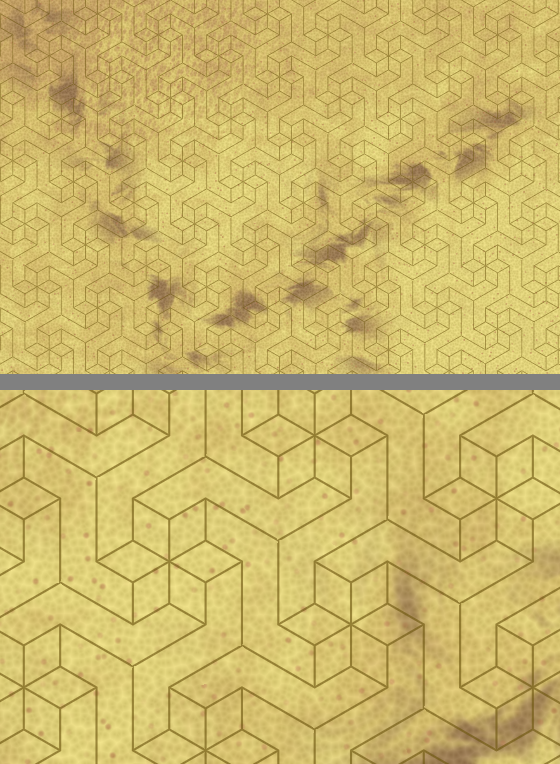
Top, the full canvas; bottom, a detail of the centre.
Reproduce this pattern procedurally as a Shadertoy shader.

```glsl
// Thin brown linework of six-rhombus stars joined by three-way arms, laid over
// stained yellow paper. Stars sit on a hexagonal lattice and fold to one sixth;
// the paper is warped layered sines for mottling plus cellular noise for specks.

#define EDGE 0.03742                  // rhombus edge, in canvas heights
#define LINE_WIDTH 0.0019             // in canvas heights
#define LINE_OPACITY 0.64
#define HUB vec2(-0.0015, 0.7945)     // one star centre, x from mid canvas
#define INK vec3(0.43, 0.34, 0.06)
#define PALE vec3(0.885, 0.83, 0.485)
#define GOLD vec3(0.84, 0.75, 0.43)
#define TAN vec3(0.78, 0.645, 0.40)
#define STAIN vec3(0.57, 0.44, 0.31)
#define STAIN_AMOUNT 0.85
#define SPECK vec3(0.72, 0.48, 0.32)
#define GRAIN 0.11

const float SIXTH = 1.0471976;
const float H = 0.8660254;            // height of a unit triangle

mat2 rot(float a) {
    float c = cos(a), s = sin(a);
    return mat2(c, s, -s, c);
}

float segment(vec2 p, vec2 a, vec2 b) {
    vec2 d = b - a;
    return length(p - a - d * clamp(dot(p - a, d) / dot(d, d), 0.0, 1.0));
}

// Soft falloff around a line segment
float glow(float d, float width) {
    return exp(-d * d / (width * width));
}

vec2 hash2(vec2 p) {
    vec3 q = fract(p.xyx * vec3(0.1031, 0.1030, 0.0973));
    q += dot(q, q.yzx + 33.33);
    return fract((q.xx + q.yz) * q.zy);
}

// Distance to the nearest scattered point, and that point's random value
vec2 cellular(vec2 p) {
    vec2 base = floor(p), best = vec2(9.0, 0.0);
    for (int j = -1; j <= 1; j++)
    for (int i = -1; i <= 1; i++) {
        vec2 cell = base + vec2(i, j);
        vec2 rnd = hash2(cell + 200.0);
        float d = length(cell + rnd - p);
        if (d < best.x) best = vec2(d, fract(rnd.x * 7.3 + rnd.y * 3.1));
    }
    return best;
}

// Smooth mottling, roughly -1 to 1
float mottle(vec2 p) {
    float sum = 0.0, amp = 0.6;
    for (int i = 0; i < 5; i++) {
        p = rot(0.9) * p * 1.7 + 1.3;
        p += 0.7 * sin(p.yx * 0.8);
        sum += amp * sin(p.x) * cos(p.y * 0.9);
        amp *= 0.65;
    }
    return sum;
}

// Distance to the linework, in rhombus edges
float starLines(vec2 p) {
    mat2 lattice = mat2(5.0 * H, -1.5, H, -4.5);
    vec2 base = floor(inverse(lattice) * p), local = vec2(99.0);
    for (int i = 0; i < 4; i++) {
        vec2 q = p - lattice * (base + vec2(i & 1, i >> 1));
        if (dot(q, q) < dot(local, local)) local = q;
    }
    // Fold to the sector from -60 to 0 degrees
    local = rot(-ceil(atan(local.y, local.x) / SIXTH) * SIXTH) * local;
    vec2 tip = vec2(2.0 * H, 0.0), notch = vec2(H, -0.5);
    float spoke = segment(local, vec2(0.0), notch);
    float rim = min(segment(local, notch, tip), segment(local, notch, vec2(H, -1.5)));
    float arm = segment(local, tip, tip - vec2(0.0, 2.0));
    return min(spoke, min(rim, arm));
}

vec3 paper(vec2 p) {
    // Tone brightens towards the lower right, with one pale streak
    float slope = p.x / 1.5 + 0.5 - p.y;
    float fine = mottle(p * 15.0);
    float tone = 0.60 + 0.34 * slope + 0.22 * mottle(p * 2.2 + 4.0);
    tone += 0.17 * fine + 0.13 * mottle(p * 45.0);
    tone += 0.25 * glow(segment(p, vec2(0.22, 0.57), vec2(0.46, 0.80)), 0.04);

    // Stains gather along soft creases
    vec2 bent = p + 0.025 * vec2(sin(p.y * 17.0), sin(p.x * 15.0));
    float crease = segment(bent, vec2(-0.67, 0.98), vec2(-0.30, 0.16));
    crease = min(crease, segment(bent, vec2(-0.26, 0.02), vec2(0.58, 0.69)));
    crease = min(crease, segment(bent, vec2(0.13, 0.49), vec2(0.24, 0.04)) + 0.02);
    tone -= 0.24 * glow(crease, 0.11);

    // Slanted dashes in the upper left
    float worn = 1.0 - smoothstep(0.1, 0.45, length((p - vec2(-0.36, 0.85)) * vec2(0.9, 1.1)));
    float dash = cellular(rot(0.35) * p * vec2(85.0, 38.0)).x;
    tone -= 0.42 * worn * smoothstep(0.55, 0.15, dash);

    vec3 col = mix(TAN, GOLD, smoothstep(0.0, 0.46, tone));
    col = mix(col, PALE, smoothstep(0.40, 0.80, tone));
    float blot = smoothstep(-0.15, 0.65, mottle(p * 15.0 + 2.0) + 0.2 * fine);
    col = mix(col, STAIN, STAIN_AMOUNT * blot * (glow(crease, 0.065) + 0.06));

    // Reddish specks and fibre grain
    vec2 point = cellular(p * 62.0);
    float speck = smoothstep(0.24, 0.06, point.x) * smoothstep(0.55, 1.0, point.y);
    col = mix(col, SPECK, 0.55 * speck);
    return col + GRAIN * (cellular(p * 150.0).x - 0.45);
}

void mainImage(out vec4 fragColor, in vec2 fragCoord) {
    vec2 p = (fragCoord - vec2(0.5 * iResolution.x, 0.0)) / iResolution.y;
    float d = starLines((p - HUB) / EDGE) * EDGE;
    float cover = clamp((0.5 * LINE_WIDTH - d) * iResolution.y + 0.5, 0.0, 1.0);
    fragColor = vec4(mix(paper(p), INK, LINE_OPACITY * cover), 1.0);
}
```
